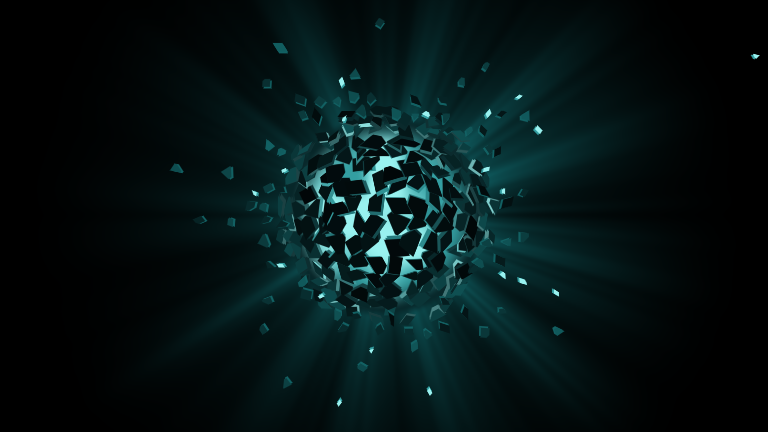
Reproduce this background procedurally as a Shadertoy shader.

```glsl
// A shattered dark sphere with a glowing cyan core, flying shards and light beams.

const float TAU = 6.2831853;
const float RADIUS = 0.235;
const vec3 INK = vec3(0.004, 0.025, 0.03);
const vec3 DEEP = vec3(0.03, 0.15, 0.16);
const vec3 TEAL = vec3(0.07, 0.38, 0.39);
const vec3 CYAN = vec3(0.20, 0.62, 0.63);
const vec3 HOT = vec3(0.60, 0.95, 0.94);

// Three random values per cell, without sine
vec3 hash3(vec2 p) {
    vec3 q = fract(p.xyx * vec3(0.1031, 0.1030, 0.0973));
    q += dot(q, q.yxz + 33.33);
    return fract((q.xxy + q.yzz) * q.zyx);
}

float noise(vec2 p) {
    vec2 i = floor(p), f = fract(p);
    f = f * f * (3.0 - 2.0 * f);
    float low = mix(hash3(i).x, hash3(i + vec2(1, 0)).x, f.x);
    float high = mix(hash3(i + vec2(0, 1)).x, hash3(i + vec2(1, 1)).x, f.x);
    return mix(low, high, f.y);
}

float fill(float d, float soft) {
    return 1.0 - smoothstep(-0.5 * soft, 0.5 * soft, d);
}

// Distance to a turned, skewed plate with one corner cut away
float shard(vec2 p, float size, vec3 rnd) {
    float c = cos(rnd.x * TAU), s = sin(rnd.x * TAU);
    p = mat2(c, -s, s, c) * p;
    float skew = (rnd.y - 0.5) * 1.4;
    float plate = max(abs(p.x - skew * p.y), abs(p.y) * mix(0.95, 1.7, rnd.z)) - size;
    float cut = 0.7 * (p.x + p.y - size * mix(0.2, 2.2, fract(rnd.z * 7.3)));
    return max(plate, cut);
}

// Beams leave the core at chosen angles, broken up by fine streaks
vec3 beams(vec2 p) {
    const float angles[12] = float[12](18.0, 40.0, 73.0, 115.0, 146.0, 180.0,
                                      212.0, 237.0, 261.0, 288.0, 318.0, 346.0);
    float r = length(p);
    vec2 dir = p / max(r, 0.001);
    float light = 0.0;
    for (int i = 0; i < 12; i++) {
        float a = angles[i] * TAU / 360.0;
        vec3 rnd = hash3(vec2(float(i), 4.0));
        float facing = dot(dir, vec2(cos(a), sin(a)));
        light += mix(0.5, 1.0, rnd.x) * exp((facing - 1.0) * mix(50.0, 160.0, rnd.y));
    }
    float streaks = 0.55 * noise(dir * 9.0 + 20.0) + 0.45 * noise(dir * 24.0 + 50.0);
    float fade = 1.0 - smoothstep(0.14, 0.86, r);
    float side = 1.0 + 0.25 * dir.x;
    float level = (0.3 + 0.85 * light) * (0.35 + 1.1 * streaks) * fade * side;
    level += 0.45 * exp(-max(r - RADIUS, 0.0) * 12.0);
    return INK * 0.4 * fade + vec3(0.032, 0.205, 0.212) * level;
}

// Loose shards, thinning out away from the sphere
vec3 debris(vec3 col, vec2 p, float pixel) {
    const float CELL = 0.042;
    vec2 base = floor(p / CELL);
    for (int k = 0; k < 9; k++) {
        vec2 id = base + vec2(k % 3 - 1, k / 3 - 1);
        vec3 a = hash3(id + 70.0), b = hash3(id + 130.0);
        vec2 center = (id + 0.2 + 0.6 * a.xy) * CELL;
        float r = length(center);
        float density = mix(0.85, 0.17, smoothstep(0.26, 0.36, r));
        density *= step(0.235, r) * (1.0 - smoothstep(0.43, 0.52, r));
        if (a.z > density) continue;
        float bright = step(0.78, b.z);
        float size = mix(0.008, 0.0125, b.x) * mix(1.0, 0.7, bright);
        vec2 q = p - center;
        vec2 depth = normalize(center) * 0.005;
        vec3 face = mix(mix(INK, TEAL, b.y), HOT, bright);
        col = mix(col, mix(TEAL, CYAN, bright), fill(shard(q + depth, size, b), pixel));
        col = mix(col, face, fill(shard(q, size, b), pixel));
    }
    return col;
}

// Plates on a bulging grid: lit walls first, then dark fronts
vec3 sphere(vec3 col, vec2 p, float pixel) {
    const float GRID = 4.8;
    vec2 q = p / RADIUS;
    float r2 = dot(q, q);
    if (r2 > 2.0) return col;

    // Glowing core behind the plates
    float heat = noise(p * 13.0 + 3.0) + 0.5 * exp(-r2 * 2.5);
    vec3 core = mix(CYAN, HOT, smoothstep(0.35, 0.95, heat));
    core = mix(core, DEEP, smoothstep(0.4, 0.9, r2));
    col = mix(col, core, fill(sqrt(r2) - 0.97, 0.12));

    vec2 uv = q * (1.0 + 0.45 * r2) * GRID;
    float soft = pixel / RADIUS * GRID * (1.0 + 0.9 * r2);
    vec2 base = floor(uv);
    for (int k = 0; k < 25; k++) {
        vec2 id = base + vec2(k % 5 - 2, k / 5 - 2);
        vec3 a = hash3(id + 210.0), b = hash3(id + 340.0);
        vec2 center = id + 0.5 + 0.6 * (a.xy - 0.5);
        float r = length(center) / (1.45 * GRID);
        if (a.z < smoothstep(0.85, 1.3, r)) continue;
        float size = mix(0.45, 0.62, b.y);
        vec2 depth = center / GRID * 0.2 + 0.3 * (b.xz - 0.5);
        float rim = smoothstep(0.4, 0.95, r);
        float wall = min(shard(uv - center + depth, size, b),
                         shard(uv - center + 0.5 * depth, size, b));
        vec3 wallCol = mix(mix(DEEP, CYAN, a.x), mix(DEEP, HOT, a.x * a.x * a.x), rim);
        vec3 front = mix(INK, TEAL, a.y * mix(0.14, 0.85, rim));
        col = mix(col, wallCol, fill(wall, soft));
        col = mix(col, front, fill(shard(uv - center, size, b), soft));
    }
    return col;
}

void mainImage(out vec4 fragColor, in vec2 fragCoord) {
    vec2 p = (fragCoord - 0.5 * iResolution.xy) / iResolution.y - vec2(0.002, 0.002);
    float pixel = 1.5 / iResolution.y;
    vec3 col = beams(p);
    col = sphere(col, p, pixel);
    col = debris(col, p, pixel);
    fragColor = vec4(col, 1.0);
}
```
